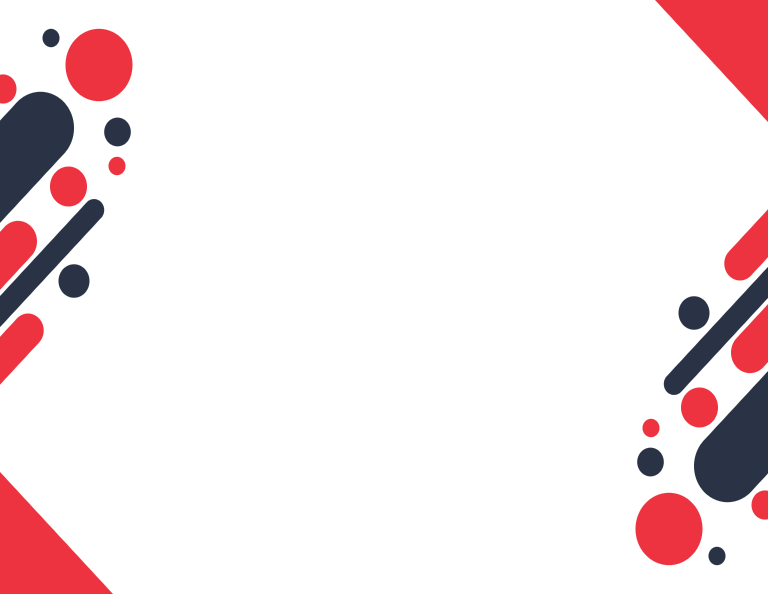
Reproduce this background procedurally as a WebGL 1 fragment shader.

```glsl
precision mediump float;
// Draws a white page with red and navy slanted bars, dots and corner triangles.
uniform vec2 u_resolution;

float dot2d(vec2 p, vec2 center, float radius) {
    return length(p - center) - radius;
}

// Rounded bar whose tip is given; it runs down-left at 45 degrees.
float bar(vec2 p, vec2 tip, float radius) {
    vec2 along = vec2(-0.70711, 0.70711);
    vec2 q = p - tip;
    return length(q - along * max(dot(q, along), 0.0)) - radius;
}

void main() {
    // The right half is the left half turned by 180 degrees.
    vec2 uv = gl_FragCoord.xy / u_resolution;
    if (uv.x > 0.5) uv = 1.0 - uv;

    // Layout space: y runs down from the top, slightly stretched.
    vec2 p = vec2(uv.x, 1.0 - uv.y) * vec2(7.68, 5.5);
    float pixel = 7.68 / u_resolution.x;

    // Red shapes: corner triangle, bars, dots.
    float red = (p.x - p.y + 4.37) * 0.70711;
    red = min(red, bar(p, vec2(0.18, 2.235), 0.19));
    red = min(red, bar(p, vec2(0.28, 3.06), 0.157));
    red = min(red, dot2d(p, vec2(0.99, 0.602), 0.335));
    red = min(red, dot2d(p, vec2(0.03, 0.824), 0.135));
    red = min(red, dot2d(p, vec2(1.17, 1.537), 0.085));
    red = min(red, dot2d(p, vec2(0.685, 1.727), 0.185));

    // Navy shapes: bars, dots.
    float navy = bar(p, vec2(0.405, 1.185), 0.335);
    navy = min(navy, bar(p, vec2(0.94, 1.945), 0.102));
    navy = min(navy, dot2d(p, vec2(0.51, 0.352), 0.085));
    navy = min(navy, dot2d(p, vec2(1.175, 1.222), 0.133));
    navy = min(navy, dot2d(p, vec2(0.74, 2.602), 0.155));

    // Fill with edges one pixel soft.
    vec3 color = vec3(1.0);
    color = mix(color, vec3(0.93, 0.20, 0.25), clamp(0.5 - red / pixel, 0.0, 1.0));
    color = mix(color, vec3(0.16, 0.20, 0.27), clamp(0.5 - navy / pixel, 0.0, 1.0));
    gl_FragColor = vec4(color, 1.0);
}
```
